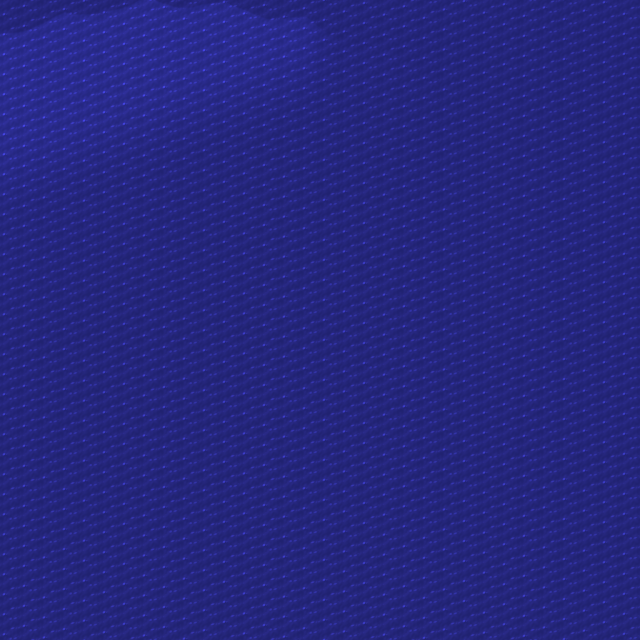
This texture is drawn by a three.js fragment shader. Its source:

```glsl
varying vec2 vUv;

const float REPEATS = 32.0;
const float SLOPE = 0.42;
const vec3 DARK_BLUE = vec3(0.127, 0.135, 0.443);
const vec3 MID_BLUE = vec3(0.158, 0.160, 0.520);
const vec3 THREAD_BLUE = vec3(0.250, 0.250, 0.830);

float hash(float n) {
  return fract(sin(n * 91.73) * 4375.85);
}

vec2 gradient(vec2 cell, float period) {
  vec2 c = mod(cell, period);
  float angle = 6.2832 * hash(c.x + c.y * 17.3 + 2.0);
  return vec2(cos(angle), sin(angle));
}

// Gradient noise that wraps after a whole number of cells
float gradientNoise(vec2 p, float period) {
  vec2 i = floor(p);
  vec2 f = fract(p);
  vec2 w = f * f * (3.0 - 2.0 * f);
  vec2 e = vec2(1.0, 0.0);
  float a = dot(gradient(i, period), f);
  float b = dot(gradient(i + e.xy, period), f - e.xy);
  float c = dot(gradient(i + e.yx, period), f - e.yx);
  float d = dot(gradient(i + e.xx, period), f - e.xx);
  return mix(mix(a, b, w.x), mix(c, d, w.x), w.y);
}

// Compact fleck with a tight edge, wrapped around the sheared tile
float fleck(vec2 tile, vec2 center, vec2 radius, float tilt) {
  vec2 d = fract(tile - center + 0.5) - 0.5;
  d.y -= tilt * d.x;
  d /= radius;
  float r = dot(d, d);
  return exp(-r * (0.5 + 0.5 * r));
}

// A bright row and a fainter row of broken specks
float threads(vec2 tile) {
  float light = 0.0;
  for (int i = 0; i < 14; i++) {
    float n = float(i);
    float row = floor(n / 7.0);
    float slot = mod(n, 7.0);
    float spot = 1.0 - step(0.5, abs(slot - 1.0 - 2.0 * row));
    float dash = 1.0 - step(0.5, abs(slot - 4.0 - row));
    float along = (slot + 0.8 * hash(n + 3.0)) / 7.0;
    float lift = 0.28 * (hash(n + 29.0) - 0.5);
    vec2 center = vec2(along, 0.25 + 0.5 * row + lift);
    vec2 radius = vec2(0.045, 0.040) + spot * vec2(0.022, 0.018) + dash * vec2(0.045, 0.006);
    float strength = 0.35 * hash(n + 11.0);
    strength = mix(strength, 0.95 - 0.40 * row, spot);
    strength = mix(strength, 0.60 - 0.10 * row, dash);
    light += strength * fleck(tile, center, radius, -0.15);
  }
  return min(light, 1.0);
}

// Lit patch with a scalloped top and a fading lower right side
float sheen(vec2 uv) {
  float down = 1.0 - uv.y;
  float offset = uv.x - 0.27;
  float top = 0.002 + 0.70 * offset * offset;
  top += 0.014 * abs(sin(uv.x * 25.0 + 0.6)) - 0.004;
  top += 0.008 * gradientNoise(vec2(uv.x * 24.0, 0.5), 64.0);
  float below = smoothstep(-0.002, 0.002, down - top);
  float patchLight = 1.0 - smoothstep(0.21, 0.35, down + 0.33 * uv.x);
  patchLight *= 1.0 - smoothstep(0.46, 0.53, uv.x);
  float glow = 1.0 - smoothstep(0.15, 0.62, down + 0.55 * uv.x);
  return below * (0.75 * patchLight + 0.25 * glow);
}

void main() {
  vec2 tile = vec2(vUv.x, vUv.y - SLOPE * vUv.x) * REPEATS;

  // Mottled diagonal weave
  float band = 0.5 - 0.5 * cos(12.5664 * tile.y);
  float grain = gradientNoise(tile * 6.0, 6.0);
  float weave = clamp(0.20 + 0.50 * band + 1.1 * grain, 0.0, 1.0);
  vec3 color = mix(DARK_BLUE, MID_BLUE, weave);

  // Bright threads and broad light
  color = mix(color, THREAD_BLUE, threads(tile));
  color *= 1.0 + 0.15 * sheen(vUv);

  gl_FragColor = vec4(color, 1.0);
}
```
